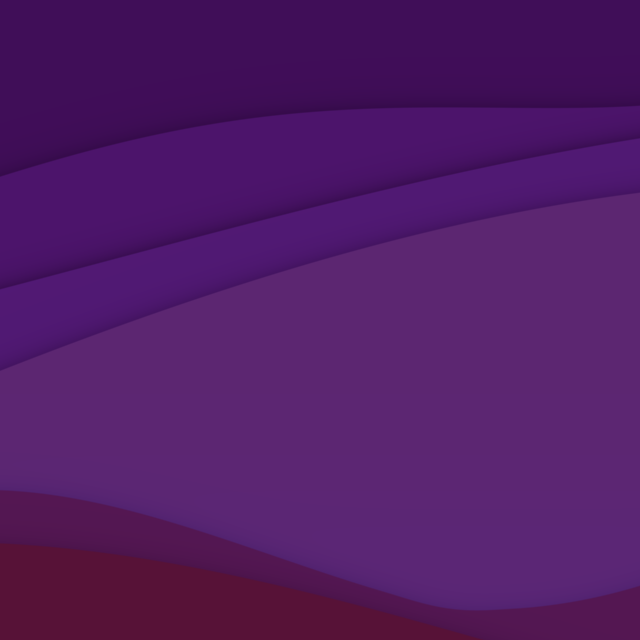
Reproduce this background procedurally as a WebGL 2 fragment shader.

```glsl
#version 300 es
precision highp float;

uniform vec2 u_resolution;
out vec4 fragColor;

// Quartic height curve: start height plus coefficients of x to x^4
float wave(float x, float start, vec4 k) {
  return start + x * (k.x + x * (k.y + x * (k.z + x * k.w)));
}

// Lays a paper sheet below an edge, with a soft shadow cast above it
vec3 addSheet(vec3 below, float height, vec3 sheet, vec3 shadow, float strength) {
  float slope = length(vec2(dFdx(height), dFdy(height))) * u_resolution.y;
  float dist = height / max(slope, 0.001);
  float pixel = 1.0 / u_resolution.y;
  float falloff = exp(-max(dist, 0.0) / 0.015);
  vec3 shaded = mix(below, shadow, strength * falloff);
  return mix(sheet, shaded, smoothstep(-pixel, pixel, dist));
}

void main() {
  vec2 uv = gl_FragCoord.xy / u_resolution;
  float x = uv.x;
  vec3 dark = vec3(0.16, 0.03, 0.23);

  // Upper sheets, back to front
  vec3 color = vec3(0.251, 0.053, 0.345);
  float ridge = wave(x, 0.724, vec4(0.3111, -0.1032, -0.347, 0.25));
  color = addSheet(color, uv.y - ridge, vec3(0.298, 0.078, 0.42), dark, 0.5);

  float ramp = wave(x, 0.548, vec4(0.2621, 0.0244, -0.0505, 0.0));
  color = addSheet(color, uv.y - ramp, vec3(0.316, 0.098, 0.453), dark, 0.55);

  // Broad central sheet, slightly bluer toward the bottom
  float dome = wave(x, 0.4206, vec4(0.3921, -0.0748, -0.0389, 0.0));
  vec3 plum = mix(vec3(0.358, 0.15, 0.462), vec3(0.36, 0.15, 0.445), smoothstep(0.05, 0.4, uv.y));
  color = addSheet(color, uv.y - dome, plum, dark, 0.35);

  // Lower sheet: a long descent blended into a shallow bowl
  float descent = wave(x, 0.234, vec4(-0.0364, -0.7114, 0.552, 0.0));
  float bowl = 0.0475 + 0.62 * (x - 0.755) * (x - 0.755);
  float valley = mix(descent, bowl, smoothstep(0.6, 0.8, x));
  color = addSheet(color, uv.y - valley, vec3(0.328, 0.09, 0.322), vec3(0.28, 0.12, 0.42), 0.5);

  // Front corner sheet
  float corner = wave(x, 0.151, vec4(-0.0475, -0.29, 0.117, 0.0));
  color = addSheet(color, uv.y - corner, vec3(0.34, 0.07, 0.215), vec3(0.24, 0.06, 0.25), 0.4);

  fragColor = vec4(color, 1.0);
}
```
